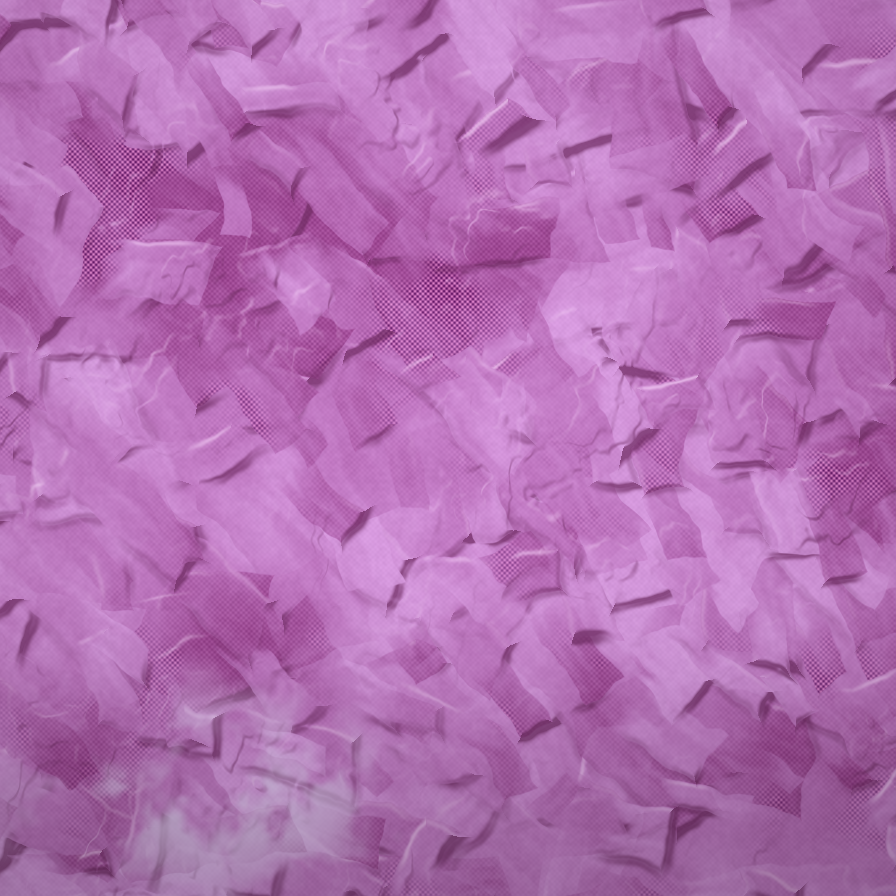
Give the GLSL for this texture, as a WebGL 1 fragment shader.

```glsl
precision highp float;
uniform vec2 u_resolution;

#define LAYERS 6
#define LARGEST_CELL 0.27
#define LAYER_SHRINK 0.76
#define RIDGE_WIDTH 0.0028
#define RELIEF 0.75
#define WEAVE_COUNT 170.0
#define WEAVE_DEPTH 0.075
#define DEEP vec3(0.61, 0.28, 0.57)
#define MIDDLE vec3(0.735, 0.455, 0.74)
#define PALE vec3(0.825, 0.59, 0.855)
#define LIGHT_DIR vec2(-0.55, 0.83)

float hash(vec2 p) {
  vec3 q = fract(p.xyx * 0.1031);
  q += dot(q, q.yzx + 33.33);
  return fract((q.x + q.y) * q.z);
}

float noise(vec2 p) {
  vec2 i = floor(p), f = fract(p);
  f = f * f * (3.0 - 2.0 * f);
  return mix(mix(hash(i), hash(i + vec2(1, 0)), f.x),
             mix(hash(i + vec2(0, 1)), hash(i + vec2(1, 1)), f.x), f.y);
}

float fbm(vec2 p) {
  float sum = 0.0, gain = 0.533;
  for (int i = 0; i < 4; i++) {
    sum += gain * noise(p);
    p = mat2(1.6, 1.2, -1.2, 1.6) * p + 7.3;
    gain *= 0.5;
  }
  return sum;
}

// Lays one knife stroke over paint: x is tone, y is relief.
void knifeStroke(vec2 p, vec2 centre, vec2 id, float cell, float patchiness, inout vec2 paint) {
  float turn = hash(id + 3.1) - 0.5;
  float angle = mix(-0.3, -1.05, smoothstep(0.05, 0.32, centre.y)) + turn * 0.9;
  if (hash(id + 8.7) > 0.78) angle += 1.3;
  vec2 along = vec2(cos(angle), sin(angle));
  vec2 across = vec2(-along.y, along.x);
  vec2 q = vec2(dot(p - centre, along), dot(p - centre, across));
  vec2 halfSize = cell * vec2(mix(0.45, 0.88, hash(id + 1.7)), mix(0.16, 0.38, hash(id + 5.3)));
  q.x += q.y * turn * 0.9;

  vec2 gap = abs(q) - halfSize;
  float d = max(gap.x, gap.y);
  float soft = max(0.0012, 0.7 / u_resolution.y);
  float streak = noise(vec2(q.x * 9.0, q.y * 110.0) + id * 5.0);
  float travel = q.x / halfSize.x * 0.5 + 0.5;
  float load = smoothstep(0.02, 0.5, travel + (streak - 0.5) * 0.35 + (patchiness - 0.5) * 0.5);
  float cover = smoothstep(soft, -soft, d) * load;

  // Raised rim: lit on one flank, with a cast shadow beyond the other
  vec2 normal = gap.x > gap.y ? along * sign(q.x) : across * sign(q.y);
  float facing = dot(normal, LIGHT_DIR);
  float rimAt = (d + RIDGE_WIDTH) / RIDGE_WIDTH;
  float shadowAt = (d - RIDGE_WIDTH) / (RIDGE_WIDTH * 1.4);
  float rim = facing * exp(-rimAt * rimAt) - max(-facing, 0.0) * exp(-shadowAt * shadowAt);
  rim *= load * smoothstep(0.42, 0.8, patchiness);

  float tone = mix(0.12, 0.92, hash(id + 12.9)) + (0.5 - travel) * 0.22 + (streak - 0.5) * 0.16;
  tone = mix(tone, paint.x, 0.2);
  paint = mix(paint, vec2(tone, (streak - 0.5) * 0.08), cover * 0.88);
  paint.y += rim;
}

// Height of the curled, folded paint
float folds(vec2 p) {
  float f = fbm(p * vec2(15.0, 11.0));
  return smoothstep(0.5, 0.56, f) + 0.7 * smoothstep(0.65, 0.69, f) + 0.5 * f;
}

void main() {
  vec2 uv = gl_FragCoord.xy / u_resolution;
  vec2 p = gl_FragCoord.xy / u_resolution.y;
  vec2 wobble = vec2(fbm(p * 13.0), fbm(p * 13.0 + 41.0)) - 0.5;
  vec2 bent = p + wobble * 0.035;
  float cloud = fbm(p * 4.0 + 2.0);

  // Strokes from large to small
  vec2 paint = vec2(0.5 + (cloud - 0.5) * 1.6, 0.0);
  float cell = LARGEST_CELL;
  for (int i = 0; i < LAYERS; i++) {
    float level = float(i);
    float chance = mix(0.9, 0.4, level / float(LAYERS - 1));
    vec2 shift = vec2(17.3, 31.7) * (level + 1.0);
    vec2 home = floor(bent / cell + shift);
    float patchiness = noise(p * 17.0 + level * 9.0);
    for (int y = -1; y <= 1; y++) {
      for (int x = -1; x <= 1; x++) {
        vec2 id = home + vec2(float(x), float(y));
        if (hash(id + 20.3) < chance) {
          vec2 jitter = 0.15 + 0.7 * vec2(hash(id + 2.2), hash(id + 6.6));
          knifeStroke(bent, (id + jitter - shift) * cell, id, cell, patchiness, paint);
        }
      }
    }
    cell *= LAYER_SHRINK;
  }

  // Soft smears and folded impasto
  float smear = fbm(bent * vec2(9.0, 6.0) + 60.0);
  float tone = paint.x + (smear - 0.5) * 0.75 + (cloud - 0.5) * 0.4 + 0.03;
  vec2 crease = p + wobble * 0.05;
  float slope = folds(crease) - folds(crease + LIGHT_DIR * 0.003);
  float foldArea = smoothstep(0.5, 0.68, fbm(p * 6.0 + 19.0));
  float relief = paint.y + slope * (0.12 + 0.7 * foldArea);

  // Canvas weave shows through thin paint
  vec2 thread = sin(p * WEAVE_COUNT * 6.2832);
  float weave = thread.x * thread.y;
  float thin = smoothstep(0.6, 0.1, tone);
  float bare = thin * smoothstep(0.54, 0.7, fbm(p * 11.0 + 77.0));
  float grain = noise(p * 240.0) - 0.5;

  tone = clamp(tone, 0.0, 1.0);
  vec3 colour = mix(DEEP, MIDDLE, smoothstep(0.0, 0.55, tone));
  colour = mix(colour, PALE, smoothstep(0.45, 1.0, tone));
  colour += WEAVE_DEPTH * weave * (0.15 + 0.45 * thin) + grain * 0.03;
  colour += vec3(0.2, 0.17, 0.15) * bare * weave;

  // Rim light and shade
  colour = mix(colour, vec3(0.92, 0.76, 0.93), clamp(relief * RELIEF, 0.0, 0.75));
  colour = mix(colour, vec3(0.42, 0.16, 0.37), clamp(-relief * RELIEF, 0.0, 0.7));

  // Chalky patches low on the left
  vec2 away = (uv - vec2(0.24, 0.11)) / vec2(0.2, 0.1);
  float chalk = exp(-dot(away, away)) * smoothstep(0.48, 0.72, fbm(bent * 14.0 + 5.0));
  colour = mix(colour, vec3(0.88, 0.82, 0.95), chalk * 0.85);

  // Falling light towards the base and the corners
  vec2 offset = uv - vec2(0.48, 0.58);
  float shade = 1.03 - 0.15 * smoothstep(0.38, 0.0, uv.y) - 0.22 * dot(offset, offset);
  gl_FragColor = vec4(clamp(colour * shade, 0.0, 1.0), 1.0);
}
```
